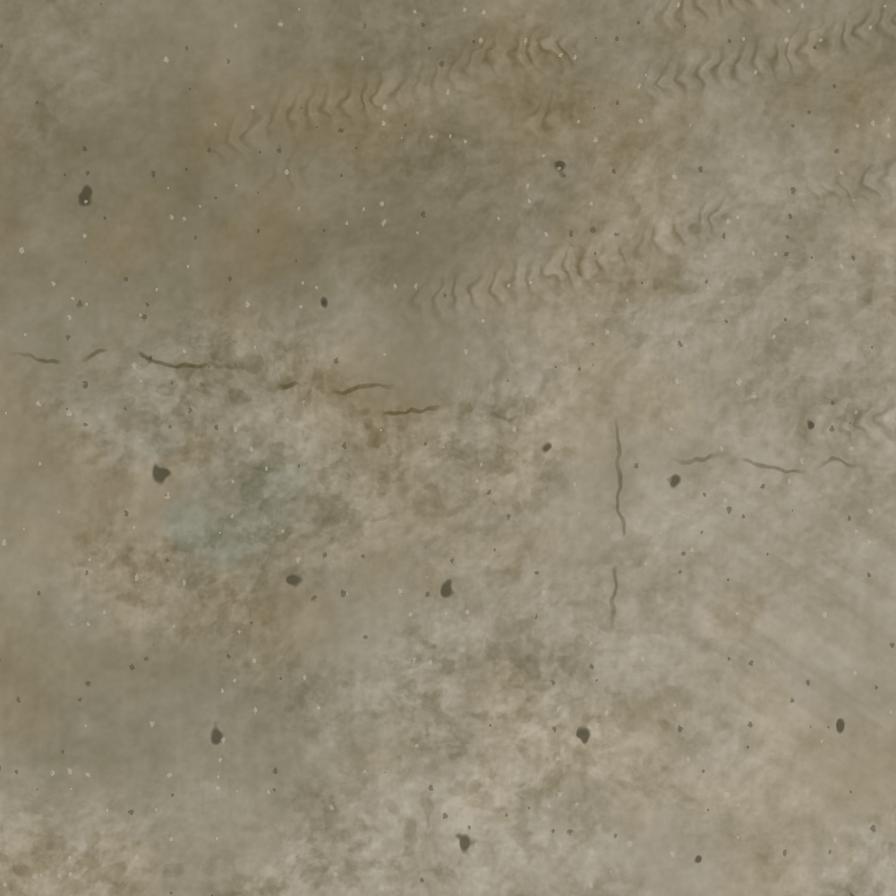
Reproduce this texture procedurally as a WebGL 2 fragment shader.

```glsl
#version 300 es
precision highp float;
// Weathered concrete slab with mottling, flaking, trowel streaks, tread prints and cracks.

#define DARK_CEMENT vec3(0.47, 0.44, 0.35)
#define PALE_CEMENT vec3(0.64, 0.61, 0.54)
#define PIT_COLOR vec3(0.25, 0.23, 0.17)
#define STAIN_CONTRAST 0.95
#define MOTTLE_CONTRAST 0.85
#define GRAIN_CONTRAST 0.60
#define RELIEF 1.1
#define FLAKE_DEPTH 0.30
#define STREAK_DEPTH 0.32
#define TREAD_DEPTH 0.24
#define CRACK_DEPTH 0.65

uniform vec2 u_resolution;
out vec4 fragColor;

float hash(vec2 p) {
  vec3 q = fract(p.xyx * 0.1031);
  q += dot(q, q.yzx + 33.33);
  return fract((q.x + q.y) * q.z);
}

float noise(vec2 p) {
  vec2 i = floor(p), f = fract(p);
  f = f * f * (3.0 - 2.0 * f);
  return mix(mix(hash(i), hash(i + vec2(1, 0)), f.x),
             mix(hash(i + vec2(0, 1)), hash(i + vec2(1, 1)), f.x), f.y);
}

float fbm(vec2 p, int octaves) {
  float sum = 0.0, amp = 0.5, total = 0.0;
  for (int i = 0; i < octaves; i++) {
    sum += amp * noise(p);
    total += amp;
    amp *= 0.55;
    p = mat2(1.6, 1.2, -1.2, 1.6) * p + 19.7;
  }
  return sum / total;
}

// Coverage of irregular spots, at most one per grid cell.
float spots(vec2 p, float cells, float density, float radius) {
  vec2 id = floor(p * cells);
  vec2 center = (id + 0.25 + 0.5 * vec2(hash(id + 3.1), hash(id + 8.7))) / cells;
  float r = radius * mix(0.4, 1.0, hash(id + 5.3));
  float d = length((p - center) * vec2(1.0, 0.8)) + r * (noise(p * 1.2 / radius) - 0.5);
  return step(hash(id + 1.9), density) * (1.0 - smoothstep(r * 0.5, r * 1.2, d));
}

// Rows of chevron prints climbing to the right.
float treads(vec2 p) {
  float sum = 0.0;
  for (int i = 0; i < 4; i++) {
    float n = float(i);
    float path = 0.915 - 0.075 * n - 0.048 * n * (n - 1.0) + 0.28 * (p.x - 0.5);
    float across = (p.y - path + 0.02 * (noise(vec2(p.x * 9.0, n * 5.0)) - 0.5)) / 0.02;
    float start = 0.2 + 0.055 * n * n;
    float worn = smoothstep(start, start + 0.1, p.x) * smoothstep(0.25, 0.6, noise(p * 13.0 + n * 7.0));
    float phase = p.x * 48.0 - abs(across) * 0.5 + 1.3 * fbm(p * 45.0, 2);
    float print = sin(6.2832 * phase) + 0.5 * sin(12.566 * phase + 1.0) - 0.35;
    sum += print * exp(-across * across) * worn;
  }
  return sum;
}

// x: crack line, y: dirt collected around it.
vec2 cracks(vec2 p, float pixel) {
  vec2 sum = vec2(0.0);
  for (int i = 0; i < 5; i++) {
    float n = float(i);
    bool upright = i == 3;
    vec2 q = p - vec2(0.14 + 0.183 * n, 0.6 - 0.03 * n - (upright ? 0.09 : 0.0));
    if (upright) q = q.yx;
    float d = abs(q.y + 0.045 * (fbm(vec2(q.x * 16.0, n * 7.3), 4) - 0.5));
    float span = 1.0 - smoothstep(0.08, 0.14, abs(q.x));
    float broken = smoothstep(0.3, 0.6, noise(vec2(q.x * 32.0, n * 11.0)));
    float width = 0.0015 * noise(vec2(q.x * 90.0, n));
    sum += span * vec2(broken * (1.0 - smoothstep(width, width + 1.5 * pixel + 0.001, d)), exp(-d * 90.0));
  }
  return sum;
}

void main() {
  vec2 p = gl_FragCoord.xy / u_resolution;
  float pixel = 1.0 / min(u_resolution.x, u_resolution.y);
  vec2 warped = p + 0.05 * (vec2(fbm(p * 6.0, 4), fbm(p * 6.0 + 17.0, 4)) - 0.5);

  // Broad light and damp shading
  float upper = smoothstep(0.5, 0.98, p.y);
  float damp = exp(-dot(p - vec2(0.2, 0.4), p - vec2(0.2, 0.4)) * 22.0);
  float tone = 0.54 - 0.4 * upper + 0.32 * smoothstep(0.4, 1.0, p.x) - 0.2 * damp;

  // Worked smooth area and rough area
  vec2 fromTrowel = (p - vec2(0.9, 0.32)) * vec2(1.0, 0.9);
  float trowel = exp(-dot(fromTrowel, fromTrowel) * 18.0);
  float rough = smoothstep(0.32, 0.62, fbm(p * 4.0 + 8.0, 3));
  rough *= (1.0 - 0.65 * upper) * (1.0 - 0.7 * trowel);

  // Stains, mottling and grain
  tone += STAIN_CONTRAST * (fbm(warped * 4.0 + 2.0, 5) - 0.5);
  tone += MOTTLE_CONTRAST * (fbm(warped * 19.0, 4) - 0.5) * (0.5 + 0.6 * rough);
  tone += GRAIN_CONTRAST * (fbm(p * 105.0, 3) - 0.5) * (0.45 + 0.6 * rough);

  // Side-lit bumps and flaked skin
  float bump = fbm(warped * 42.0, 4) - fbm((warped + vec2(-0.003, 0.004)) * 42.0, 4);
  tone += RELIEF * bump * (0.25 + 0.75 * rough);
  float flake = smoothstep(0.5, 0.64, fbm(warped * 50.0 + 31.0, 4));
  tone += FLAKE_DEPTH * rough * (0.3 - flake);

  // Slanted trowel strokes and faint vertical drag marks
  vec2 stroke = mat2(0.91, 0.42, -0.42, 0.91) * (p - vec2(0.0, 0.12 * p.x * p.x));
  stroke = vec2(dot(p, vec2(0.91, -0.42)), dot(p, vec2(0.42, 0.91)) + 0.1 * stroke.x * stroke.x);
  tone += STREAK_DEPTH * trowel * (fbm(stroke * vec2(7.0, 75.0), 3) - 0.5) * 1.6;
  tone += STREAK_DEPTH * 0.3 * (noise(p * vec2(130.0, 6.0)) - 0.5) * (1.0 - upper);

  // Prints and cracks
  tone += TREAD_DEPTH * treads(p);
  vec2 crack = cracks(p, pixel);
  tone -= CRACK_DEPTH * crack.x + 0.2 * crack.y * noise(p * 40.0);

  // Colour, with cool damp and warm dusty tints
  vec3 color = mix(DARK_CEMENT, PALE_CEMENT, clamp(tone, -0.6, 1.35));
  color += vec3(-0.022, 0.0, 0.014) * damp * smoothstep(0.35, 0.65, fbm(p * 9.0, 3));
  color += vec3(0.014, 0.0, -0.012) * smoothstep(0.5, 0.7, fbm(p * 7.0 + 40.0, 3));

  // Pits, dirt specks and pale aggregate
  color = mix(color, PIT_COLOR, 0.65 * spots(p, 7.0, 0.16, 0.009));
  color = mix(color, PIT_COLOR, 0.4 * spots(p + 0.37, 42.0, 0.10, 0.0032));
  color = mix(color, PALE_CEMENT + 0.08, 0.6 * spots(p + 0.71, 55.0, 0.08, 0.003));
  fragColor = vec4(color, 1.0);
}
```
